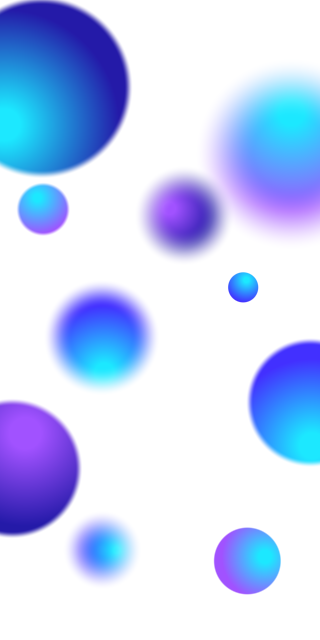
Reproduce this background procedurally as a Shadertoy shader.

```glsl
// Soft glowing gradient spheres, some out of focus, floating on white.

#define BACKGROUND vec3(1.0)
#define CYAN   vec3(0.11, 0.91, 1.00)
#define BLUE   vec3(0.26, 0.19, 1.00)
#define VIOLET vec3(0.63, 0.32, 1.00)
#define INDIGO vec3(0.14, 0.10, 0.66)

const int COUNT = 10;

// Sphere outline: centre x, centre y, radius, half width of the soft edge
const vec4 BODY[COUNT] = vec4[COUNT](
    vec4(0.130, 1.727, 0.272, 0.014),
    vec4(0.135, 1.346, 0.078, 0.007),
    vec4(0.576, 1.326, 0.102, 0.056),
    vec4(0.911, 1.518, 0.208, 0.095),
    vec4(0.760, 1.102, 0.047, 0.002),
    vec4(0.318, 0.945, 0.138, 0.045),
    vec4(0.971, 0.742, 0.191, 0.012),
    vec4(0.039, 0.536, 0.208, 0.012),
    vec4(0.320, 0.281, 0.070, 0.055),
    vec4(0.773, 0.247, 0.104, 0.003));

// Inner light: offset x, offset y from the centre, start and end of the fade
const vec4 LIGHT[COUNT] = vec4[COUNT](
    vec4(-0.117, -0.117, 0.050, 0.360),
    vec4(-0.018,  0.036, 0.012, 0.115),
    vec4(-0.047,  0.023, 0.020, 0.140),
    vec4( 0.000,  0.130, 0.040, 0.310),
    vec4( 0.010,  0.023, 0.008, 0.070),
    vec4( 0.008, -0.110, 0.030, 0.210),
    vec4( 0.005, -0.135, 0.040, 0.270),
    vec4( 0.040,  0.110, 0.050, 0.290),
    vec4( 0.045,  0.000, 0.010, 0.120),
    vec4( 0.055,  0.013, 0.020, 0.135));

// Palette indices: lit colour, shaded colour
const ivec2 TINT[COUNT] = ivec2[COUNT](
    ivec2(0, 3), ivec2(0, 2), ivec2(2, 3), ivec2(0, 2), ivec2(0, 1),
    ivec2(0, 1), ivec2(0, 1), ivec2(2, 3), ivec2(0, 1), ivec2(0, 2));

const vec3 PALETTE[4] = vec3[4](CYAN, BLUE, VIOLET, INDIGO);

// Coverage of a disc whose edge fades over +-softness
float softDisc(vec2 p, float radius, float softness) {
    return 1.0 - smoothstep(-softness, softness, length(p) - radius);
}

// Radial blend from the lit colour to the shaded colour
vec3 radialTint(vec2 p, vec4 light, ivec2 tint) {
    float fade = (length(p - light.xy) - light.z) / (light.w - light.z);
    return mix(PALETTE[tint.x], PALETTE[tint.y], clamp(fade, 0.0, 1.0));
}

void mainImage(out vec4 fragColor, in vec2 fragCoord) {
    // Canvas spans 0..1 across and 0..2 up
    float pixel = 2.0 / iResolution.y;
    vec2 p = (fragCoord - 0.5 * iResolution.xy) * pixel + vec2(0.5, 1.0);

    vec3 color = BACKGROUND;
    for (int i = 0; i < COUNT; i++) {
        vec4 body = BODY[i];
        vec2 local = p - body.xy;
        float cover = softDisc(local, body.z, max(body.w, 0.75 * pixel));
        color = mix(color, radialTint(local, LIGHT[i], TINT[i]), cover);
    }
    fragColor = vec4(color, 1.0);
}
```
